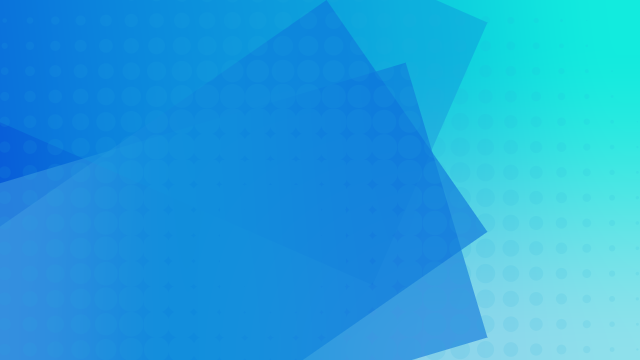
This background is drawn by a Shadertoy shader. Its source:

```glsl
// Abstract backdrop: a blue to cyan gradient crossed by three translucent
// tilted sheets, with a halftone grid whose dots swell towards a centre.
// Sheets are half-plane distances; units are canvas heights, y pointing up.

#define DOT_PITCH 0.0703
#define DOT_ORIGIN vec2(0.0833, 0.943)
#define DOT_CENTRE vec2(0.764, 0.306)
#define DOT_MAX_RADIUS 0.0574
#define DOT_SHRINK 0.052
#define DOT_ALPHA 0.12
#define STEEP_ALPHA 0.66
#define FRONT_ALPHA 0.60
#define BACK_ALPHA 0.30

const vec3 DEEP_BLUE = vec3(0.03, 0.37, 0.85);
const vec3 SKY_BLUE  = vec3(0.05, 0.55, 0.86);
const vec3 SOFT_BLUE = vec3(0.23, 0.59, 0.88);
const vec3 INK_BLUE  = vec3(0.05, 0.46, 0.86);
const vec3 TURQUOISE = vec3(0.05, 0.78, 0.87);
const vec3 AQUA      = vec3(0.07, 0.92, 0.87);
const vec3 PALE_MIST = vec3(0.82, 0.86, 0.95);
const vec3 DOT_TEAL  = vec3(0.14, 0.68, 0.86);

// Coverage of a shape from its signed distance, one pixel soft.
float coverage(float distanceToEdge) {
    return clamp(0.5 - distanceToEdge * iResolution.y, 0.0, 1.0);
}

// Sheet whose right side runs from top to bottom and extends endlessly left.
float sheet(vec2 p, vec2 top, vec2 bottom) {
    vec2 side = bottom - top;
    float sideLength = length(side);
    vec2 along = side / sideLength;
    vec2 outward = vec2(-along.y, along.x);
    vec2 q = p - top;
    float t = dot(q, along);
    return max(max(-t, t - sideLength), dot(q, outward));
}

// Blue to aqua from left to right, misty at the lower right.
vec3 backdrop(vec2 p) {
    float t = p.x + 0.12 * (p.y - 0.6);
    vec3 color = mix(DEEP_BLUE, TURQUOISE, clamp(t / 1.16, 0.0, 1.0));
    color = mix(color, AQUA, smoothstep(1.1, 1.75, t));
    float mist = smoothstep(0.9, 0.0, p.y) * smoothstep(0.3, 1.2, p.x);
    return mix(color, PALE_MIST, 0.65 * mist);
}

// Halftone dots; each radius depends on its cell's distance to the centre.
float halftone(vec2 p) {
    vec2 cell = round((p - DOT_ORIGIN) / DOT_PITCH);
    vec2 middle = DOT_ORIGIN + cell * DOT_PITCH;
    float radius = DOT_MAX_RADIUS - DOT_SHRINK * distance(middle, DOT_CENTRE);
    return coverage(distance(p, middle) - max(radius, 0.0))
        * step(0.001, radius);
}

void mainImage(out vec4 fragColor, in vec2 fragCoord) {
    vec2 p = fragCoord / iResolution.y;
    vec3 color = backdrop(p);

    // Sheet tints change from left to right.
    float leftFade = smoothstep(0.0, 0.55, p.x);
    float rightFade = smoothstep(0.55, 1.15, p.x);
    vec3 steepTint = mix(SOFT_BLUE, mix(SKY_BLUE, INK_BLUE, 0.5), leftFade);
    steepTint = mix(steepTint, INK_BLUE, rightFade);
    vec3 frontTint = mix(mix(SOFT_BLUE, SKY_BLUE, leftFade), INK_BLUE, rightFade);
    vec3 backTint = mix(vec3(0.06, 0.60, 0.88), INK_BLUE,
                        smoothstep(0.2, 1.0, p.x));

    // Overlapping sheets.
    float steep = sheet(p, vec2(0.907, 1.0), vec2(1.354, 0.356));
    float front = sheet(p, vec2(1.127, 0.826), vec2(1.354, 0.0625));
    float back = sheet(p, vec2(1.354, 0.9375), vec2(1.035, 0.208));
    color = mix(color, steepTint, STEEP_ALPHA * coverage(steep));
    color = mix(color, frontTint, FRONT_ALPHA * coverage(front));
    color = mix(color, backTint, BACK_ALPHA * coverage(back));

    // Dots lie over everything.
    color = mix(color, DOT_TEAL, DOT_ALPHA * halftone(p));
    fragColor = vec4(color, 1.0);
}
```
